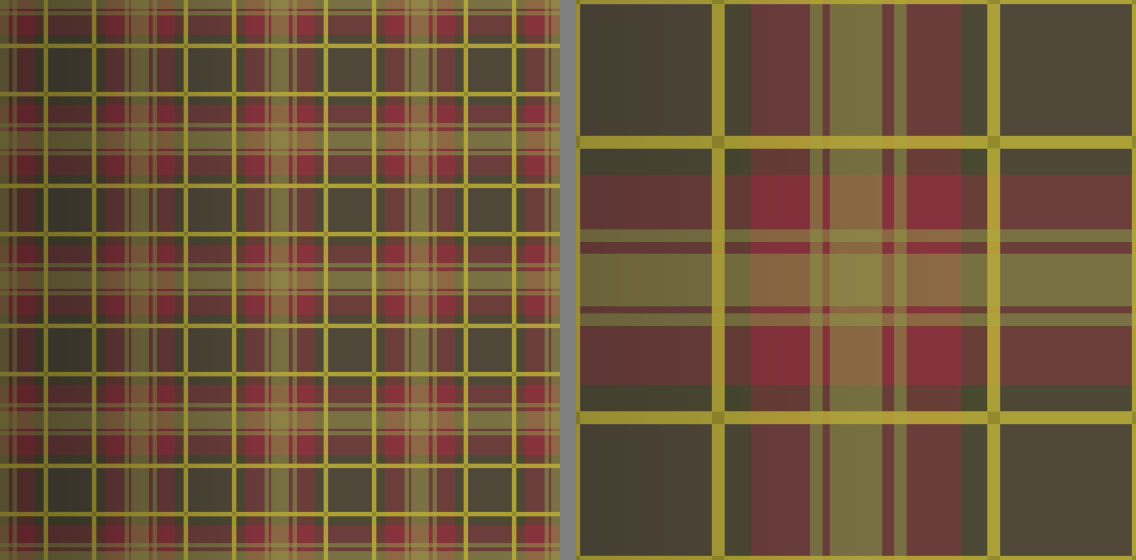
Left: the whole. Right: its middle third, enlarged.
This pattern is drawn by a Shadertoy shader. Its source:

```glsl
// Woven tartan in olive, red and charcoal with a bright yellow overcheck.

// Soft coverage of a stripe; positions are counted in threads, 128 per repeat.
float stripe(float u, float center, float halfWidth) {
    float soft = 0.6 * 512.0 / iResolution.y;
    return 1.0 - smoothstep(-soft, soft, abs(u - center) - halfWidth);
}

// Yarn colour scaled by its weight, so heavier yarns dominate where they cross.
vec4 yarn(vec3 color, float weight) {
    return vec4(color, 1.0) * weight;
}

// Position within the repeat, centered on the broad olive band.
float threadAt(float x) {
    return (fract(x * 4.0 + 0.5) - 0.5) * 128.0;
}

float overcheck(float u) {
    return stripe(abs(u), 42.0, 1.9);
}

// Stripe sequence of one thread direction.
vec4 sett(float u) {
    vec4 olive = yarn(vec3(0.56, 0.52, 0.28), 2.0);
    vec4 cloth = yarn(vec3(0.308, 0.282, 0.225), 1.0);
    cloth = mix(cloth, yarn(vec3(0.285, 0.285, 0.19), 1.0), stripe(u, 0.0, 40.0));
    cloth = mix(cloth, yarn(vec3(0.53, 0.20, 0.24), 1.0), stripe(u, 0.0, 32.0));
    cloth = mix(cloth, olive, stripe(u, 0.0, 8.0));
    // The guard lines sit slightly unevenly about the band.
    cloth = mix(cloth, olive, stripe(u, 13.5, 1.9) + stripe(u, -12.1, 1.9));
    return mix(cloth, yarn(vec3(0.72, 0.67, 0.22), 8.0), overcheck(u));
}

void mainImage(out vec4 fragColor, in vec2 fragCoord) {
    vec2 uv = fragCoord / iResolution.y;
    float warp = threadAt(uv.x);
    float weft = threadAt(uv.y);

    // Blend both directions by yarn weight.
    vec4 weave = sett(warp) + sett(weft);
    vec3 color = weave.rgb / weave.a;

    // Overcheck crossings are duller than the lines themselves.
    color *= 1.0 - 0.2 * overcheck(warp) * overcheck(weft);

    // Shade falling across the left side.
    color *= mix(0.7, 1.0, smoothstep(0.0, 0.6, fragCoord.x / iResolution.x));
    fragColor = vec4(color, 1.0);
}
```
